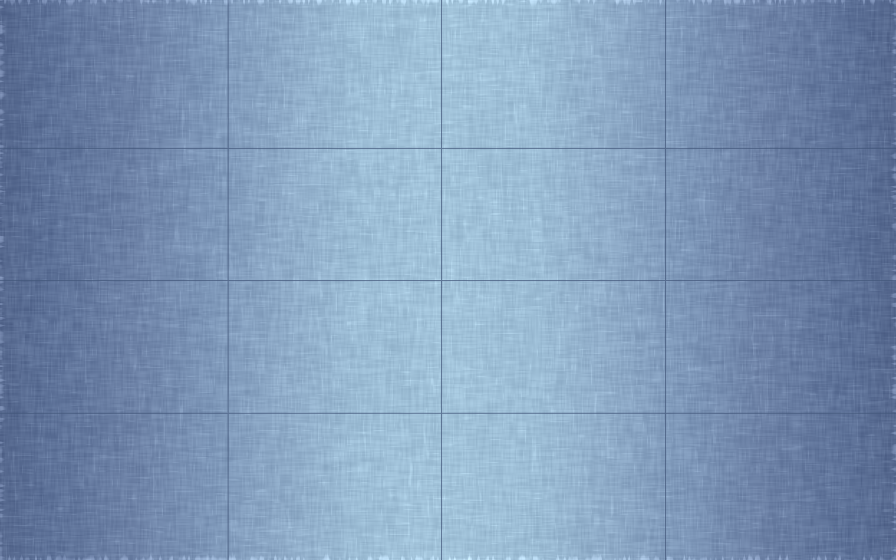
A WebGL 2 fragment shader for this texture:

```glsl
#version 300 es
precision highp float;

uniform vec2 u_resolution;
out vec4 fragColor;

const int STOPS = 7;
const float STOP_AT[STOPS] = float[](0.0, 0.20, 0.365, 0.535, 0.70, 0.89, 1.0);
const vec3 STOP_COLOR[STOPS] = vec3[](
    vec3(0.634, 0.766, 0.855), vec3(0.614, 0.743, 0.838),
    vec3(0.560, 0.672, 0.785), vec3(0.490, 0.590, 0.722),
    vec3(0.430, 0.512, 0.655), vec3(0.367, 0.447, 0.598),
    vec3(0.338, 0.411, 0.560));

const vec3 SEAM_X = vec3(0.2546, 0.4928, 0.7428);
const vec3 SEAM_Y = vec3(0.2620, 0.4990, 0.7350);
const vec3 SEAM_COLOR = vec3(0.26, 0.34, 0.48);
const float SEAM_HALF_WIDTH = 0.0009;
const float SEAM_STRENGTH = 0.75;

const float THREADS = 390.0;        // threads per canvas height
const float STRAND_RATIO = 0.11;    // thread width over strand length
const float WEAVE_STRENGTH = 0.056;
const float BROAD_SHARE = 0.30;
const float SLUB_STRENGTH = 0.048;
const float MOTTLE_STRENGTH = 0.018;
const float FRAY_LENGTH = 0.013;
const float FRAY_STRENGTH = 0.13;
const vec3 THREAD_TINT = vec3(0.96, 1.0, 0.94);

float hash(vec2 p) {
    vec3 q = fract(p.xyx * 0.1031);
    q += dot(q, q.yzx + 33.33);
    return fract((q.x + q.y) * q.z);
}

float valueNoise(vec2 p) {
    vec2 cell = floor(p);
    vec2 f = fract(p);
    f = f * f * (3.0 - 2.0 * f);
    float low = mix(hash(cell), hash(cell + vec2(1, 0)), f.x);
    float high = mix(hash(cell + vec2(0, 1)), hash(cell + vec2(1, 1)), f.x);
    return mix(low, high, f.y);
}

// Horizontal gradient, mirrored about the centre
vec3 backdrop(float x) {
    float d = abs(x - 0.5) * 2.0;
    vec3 color = STOP_COLOR[0];
    for (int i = 1; i < STOPS; i++) {
        float t = clamp((d - STOP_AT[i - 1]) / (STOP_AT[i] - STOP_AT[i - 1]), 0.0, 1.0);
        color = mix(color, STOP_COLOR[i], t);
    }
    return color;
}

// Threads running along x: fine strands plus rare bright slubs
float threads(vec2 p, float seed) {
    vec2 q = p * THREADS * vec2(STRAND_RATIO, 1.0) + seed;
    float strand = valueNoise(q) - 0.5;
    float broad = valueNoise(q * vec2(0.6, 0.35) + 57.0) - 0.5;
    float slub = smoothstep(0.80, 1.0, valueNoise(q * vec2(0.9, 0.8) + 131.0));
    return WEAVE_STRENGTH * (strand + BROAD_SHARE * broad) + SLUB_STRENGTH * (slub - 0.03);
}

// Exact pixel coverage of a thin line at signed distance d
float lineCoverage(float d, float pixel) {
    float h = SEAM_HALF_WIDTH;
    return (clamp(d + 0.5 * pixel, -h, h) - clamp(d - 0.5 * pixel, -h, h)) / pixel;
}

// Sparse loose thread ends of random length along one border
float fray(float along, float inset) {
    float tuft = valueNoise(vec2(along * THREADS * 0.6, 7.0));
    float reach = FRAY_LENGTH * tuft * tuft;
    return smoothstep(0.35, 0.85, tuft) * (1.0 - smoothstep(0.2 * reach, reach + 0.001, inset));
}

void main() {
    vec2 uv = gl_FragCoord.xy / u_resolution;
    float aspect = u_resolution.x / u_resolution.y;
    vec2 p = uv * vec2(aspect, 1.0);
    float pixel = 1.0 / u_resolution.y;

    // Woven cloth
    vec3 color = backdrop(uv.x);
    float weave = threads(p, 11.0) + threads(p.yx, 83.0);
    weave += MOTTLE_STRENGTH * (valueNoise(p * 45.0) + valueNoise(p * 100.0) - 1.0);
    color += weave * THREAD_TINT * mix(0.75, 1.0, color.b);

    // Frayed borders
    vec2 inset = min(p, vec2(aspect, 1.0) - p);
    float side = step(0.5, uv.x) * 9.0;
    float end = step(0.5, uv.y) * 9.0;
    float loose = max(fray(p.y + side, inset.x), fray(p.x + end + 3.0, inset.y));
    color += FRAY_STRENGTH * loose;

    // Panel seams
    float seam = 0.0;
    for (int i = 0; i < 3; i++) {
        seam = max(seam, lineCoverage((uv.x - SEAM_X[i]) * aspect, pixel));
        seam = max(seam, lineCoverage(uv.y - SEAM_Y[i], pixel));
    }
    color = mix(color, SEAM_COLOR, seam * SEAM_STRENGTH);

    fragColor = vec4(clamp(color, 0.0, 1.0), 1.0);
}
```
